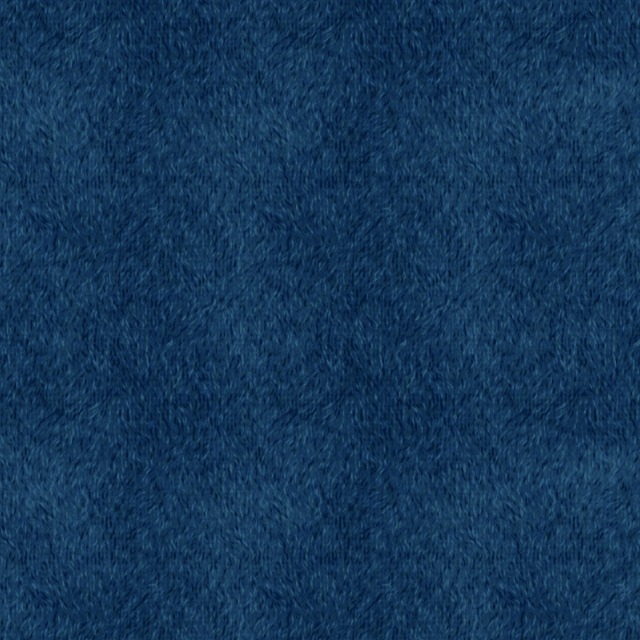
Give the GLSL for this texture, as a Shadertoy shader.

```glsl
// Deep blue plush towelling: short leaning tufts over fine knitted ribs.
// Tufts are jittered soft strokes combed by a flow field; wrapping noise
// gives the cloudy nap in repeating patches, with wavy folds near the sides.

const vec2 TILE = vec2(0.365, 0.588);      // size of one repeating patch
const vec2 TUFTS = vec2(58.0, 76.0);       // tufts across and up one patch
const vec2 STROKE = vec2(0.0015, 0.0046);  // tuft half width and half length
const vec3 SHADOW = vec3(0.028, 0.135, 0.26);
const vec3 BODY = vec3(0.076, 0.213, 0.35);
const vec3 SHEEN = vec3(0.138, 0.3, 0.43);
const vec3 TINT = vec3(0.012, 0.016, -0.022);  // drift towards green

float hash(vec2 p) {
    vec3 q = fract(p.xyx * vec3(0.1031, 0.1030, 0.0973));
    q += dot(q, q.yzx + 33.33);
    return fract((q.x + q.y) * q.z);
}

// Value noise that wraps after "period" cells.
float noise(vec2 p, vec2 period, float seed) {
    vec2 cell = floor(p);
    vec2 f = fract(p);
    f = f * f * (3.0 - 2.0 * f);
    vec2 a = mod(cell, period) + seed;
    vec2 b = mod(cell + 1.0, period) + seed;
    return mix(mix(hash(a), hash(vec2(b.x, a.y)), f.x),
               mix(hash(vec2(a.x, b.y)), hash(b), f.x), f.y);
}

// Wrapping layered noise, centred on zero; p spans one unit per repeat.
float clouds(vec2 p, vec2 cells, float seed) {
    float sum = 0.0;
    float weight = 0.5;
    for (int i = 0; i < 4; i++) {
        sum += weight * (noise(p * cells, cells, seed) - 0.5);
        cells *= 2.0;
        seed += 37.0;
        weight *= 0.7;
    }
    return sum;
}

// Lean of the pile in radians, swirling slowly over the patch.
float pileAngle(vec2 tilePos) {
    return 2.2 * clouds(tilePos, vec2(5.0, 8.0), 211.0) - 0.1;
}

// Light and dark strokes summed over the neighbouring cells.
float tufts(vec2 tilePos) {
    vec2 grid = tilePos * TUFTS;
    vec2 home = floor(grid);
    float lean = pileAngle(tilePos);
    float sum = 0.0;
    for (int y = -1; y <= 1; y++) {
        for (int x = -1; x <= 1; x++) {
            vec2 cell = home + vec2(x, y);
            vec2 id = mod(cell, TUFTS);
            vec2 jitter = vec2(hash(id + 11.0), hash(id + 83.0));
            vec2 root = mix(vec2(0.15, 0.05), vec2(0.85, 0.95), jitter);
            vec2 d = (grid - cell - root) * TILE / TUFTS;
            float angle = lean + 0.8 * (hash(id + 149.0) - 0.5);
            float c = cos(angle);
            float s = sin(angle);
            vec2 along = vec2(c * d.x + s * d.y, c * d.y - s * d.x) / STROKE;
            sum += (2.0 * hash(id + 307.0) - 1.0) * exp(-dot(along, along));
        }
    }
    return sum;
}

// Broad tone of the nap: vertical bands and clouds, or folds at the sides.
float nap(vec2 uv, vec2 tilePos) {
    float bands = 0.04 * cos(6.28318 * (uv.x - 0.39) / TILE.x);
    float patches = bands + 0.56 * clouds(tilePos, vec2(4.0, 6.0), 5.0);
    vec2 foldPos = vec2(uv.x, tilePos.y + 0.06 * sin(9.0 * uv.x));
    float folds = 0.04 + 0.7 * clouds(foldPos, vec2(6.0, 8.0), 401.0);
    float side = smoothstep(0.24, 0.46, abs(uv.x - 0.5));
    return mix(patches, folds, side);
}

void mainImage(out vec4 fragColor, in vec2 fragCoord) {
    vec2 uv = fragCoord / iResolution.xy;
    vec2 tilePos = uv / TILE;

    // Knitted ribs wander a little and show only in patches.
    float wander = noise(tilePos * vec2(9.0, 14.0), vec2(9.0, 14.0), 61.0);
    float rib = cos(6.28318 * (tilePos.x * TUFTS.x + 1.2 * wander));
    float course = cos(6.28318 * tilePos.y * TUFTS.y);
    float knit = wander * (0.15 * rib + 0.06 * course);

    // Fine fibres break up the soft strokes and vary their hue.
    vec2 fibreCells = TUFTS * vec2(3.0, 2.5);
    float fibre = noise(tilePos * fibreCells, fibreCells, 701.0) - 0.5;
    float hue = noise(tilePos * TUFTS, TUFTS, 911.0) - 0.5;

    float tone = 0.5 + nap(uv, tilePos) + 0.9 * tufts(tilePos) + knit + 0.4 * fibre;
    tone = clamp(tone, -0.2, 1.3);

    vec3 color = mix(SHADOW, BODY, min(2.0 * tone, 1.0));
    color = mix(color, SHEEN, max(2.0 * tone - 1.0, 0.0));
    fragColor = vec4(max(color + TINT * hue, 0.0), 1.0);
}
```
